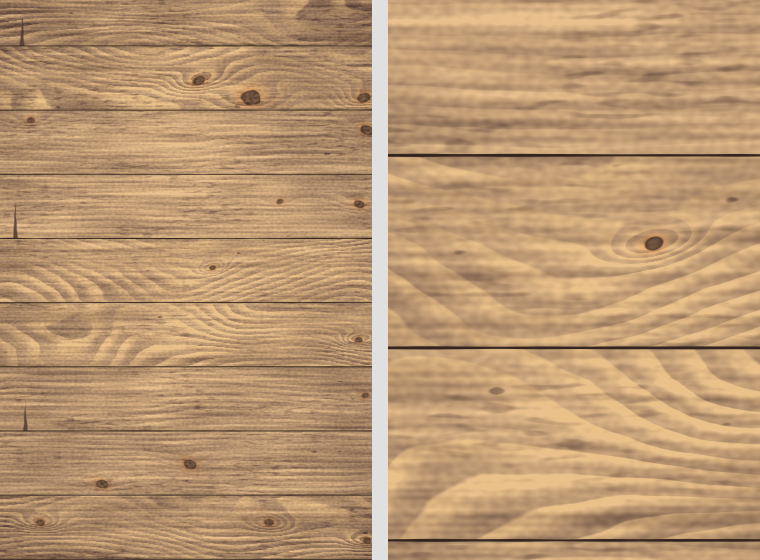
Left: the whole. Right: its middle third, enlarged.
Give the GLSL for this texture, as a Shadertoy shader.

```glsl
// Weathered horizontal wooden planks with flowing grain, knots, splits and thin dark seams.
#define PLANKS 8.727        // planks per canvas height
#define SEAM_OFFSET 0.011   // lowest seam, in plank heights
#define SEAM_WIDTH 0.0065   // half width of a seam, in plank heights
#define KNOT_CELL 1.2       // spacing of knot candidates
#define KNOT_CHANCE 0.42
#define KNOTTY_PLANK 7.0    // plank with the largest knots
#define BASE_TONE 0.80
#define VIGNETTE 0.80

const vec3 DARK_WOOD  = vec3(0.44, 0.33, 0.27);
const vec3 LIGHT_WOOD = vec3(0.87, 0.715, 0.53);
const vec3 AMBER      = vec3(0.66, 0.48, 0.32);
const vec3 KNOT_CORE  = vec3(0.38, 0.29, 0.23);
const vec3 SEAM_COLOR = vec3(0.20, 0.145, 0.12);

float hash(vec2 p) {
    vec3 a = fract(p.xyx * 0.1031);
    a += dot(a, a.yzx + 33.33);
    return fract((a.x + a.y) * a.z);
}

// Gradient noise, roughly -0.7 to 0.7
float corner(vec2 cell, vec2 f, vec2 o) {
    float a = 6.2832 * hash(cell + o);
    return dot(vec2(cos(a), sin(a)), f - o);
}
float noise(vec2 p) {
    vec2 c = floor(p), f = p - c;
    vec2 u = f * f * f * (f * (f * 6.0 - 15.0) + 10.0);
    return mix(mix(corner(c, f, vec2(0, 0)), corner(c, f, vec2(1, 0)), u.x),
               mix(corner(c, f, vec2(0, 1)), corner(c, f, vec2(1, 1)), u.x), u.y);
}

void mainImage(out vec4 fragColor, in vec2 fragCoord) {
    // Plank coordinates: x and v in plank heights
    vec2 uv = fragCoord / iResolution.xy;
    float px = PLANKS / iResolution.y;
    float x = fragCoord.x * px;
    float y = fragCoord.y * px - SEAM_OFFSET;
    float row = floor(y), v = y - row;
    vec2 q = vec2(x, v);
    vec2 s = q + vec2(37.0, 19.0) * (row + 3.0);

    // Straight grain (0) alternating with arched, figured grain (1)
    float figure = 0.5 + 0.5 * cos((row - 3.4) * 1.5708);
    float rings = v * mix(12.0, 6.0, figure)
                + noise(s * vec2(0.38, 0.9)) * mix(0.8, 9.0, figure)
                + noise(s * vec2(1.1, 3.0)) * mix(0.25, 0.6, figure)
                + noise(s * vec2(4.0, 9.0)) * 0.12;

    // Knots: bend the rings and collect masks for colouring
    float core = 0.0, halo = 0.0, hole = 0.0, rim = 0.0;
    float big = 1.0 - step(0.5, abs(row - KNOTTY_PLANK));
    for (int k = -2; k <= 2; k++) {
        vec2 id = vec2(floor(x / KNOT_CELL) + float(k), row + 11.0);
        if (hash(id * 1.7 + 5.3) > KNOT_CHANCE + 0.2 * big) continue;
        float size = hash(id + 41.7);
        vec2 center = vec2((id.x + 0.2 + 0.6 * hash(id + 7.1)) * KNOT_CELL,
                           0.15 + 0.7 * hash(id + 23.9));
        float r = mix(0.035, 0.08, size * size) + big * (0.03 + 0.06 * size);
        vec2 d = q - center;
        d.y += d.x * (size - 0.5) * 0.5;
        vec2 e = d * vec2(0.4, 1.0);
        rings += mix(1.2, 4.0, figure) * exp(-dot(e, e) / (6.0 * r * r));
        float dist = length(d * vec2(0.74, 1.0)) / r + 0.25 * noise(s * 9.0);
        float inside = 1.0 - smoothstep(1.0 - px / r, 1.0 + px / r, dist);
        core = max(core, inside);
        rim = max(rim, inside * smoothstep(0.55, 1.0, dist));
        halo = max(halo, exp(-1.8 * max(dist - 0.9, 0.0)));
        hole = max(hole, inside * step(0.94, hash(id + 63.1)));
    }

    // Growth lines: a narrow pale ridge with a sharp outer side
    float f = fract(rings);
    float ridge = smoothstep(0.20, 0.80, f) * (1.0 - smoothstep(0.90, 1.0, f));
    float fade = 1.0 - smoothstep(0.35, 0.9, fwidth(rings));
    float lineStrength = clamp(0.6 + 1.1 * noise(s * vec2(0.5, 2.0) + 90.0), 0.15, 1.0);

    // Tone: plank variation, stains, long fibres, pores and grit
    float tone = BASE_TONE + 0.08 * (hash(vec2(row + 5.0, 8.0)) - 0.5) - 0.04 * figure;
    tone += 0.28 * noise(s * vec2(0.6, 1.6) + 50.0);
    tone += 0.16 * noise(s * vec2(1.8, 5.0) + 70.0);
    tone += 0.34 * noise(s * vec2(0.35, 13.0));
    tone += 0.34 * noise(s * vec2(0.9, 28.0));
    tone += (ridge - 0.42) * fade * lineStrength * mix(0.22, 0.52, figure);
    float wear = smoothstep(-0.25, 0.35, noise(s * vec2(0.7, 2.5) + 130.0));
    tone -= 0.32 * wear * smoothstep(0.05, 0.45, noise(s * vec2(5.0, 27.0)));
    tone += 0.20 * noise(s * vec2(19.0, 28.0));
    tone -= 0.50 * smoothstep(0.52, 0.62, noise(s * vec2(5.0, 11.0) + 210.0));
    vec2 fromCenter = uv - 0.5;
    tone -= VIGNETTE * dot(fromCenter, fromCenter);
    vec3 color = mix(DARK_WOOD, LIGHT_WOOD, clamp(tone, -0.20, 1.10));
    color += vec3(0.010, 0.004, -0.015) * ridge * figure * fade;

    // Knot colours: amber surround, brown heart with cracks, a few fallen out
    color = mix(color, color * AMBER * 1.45, 0.5 * halo);
    vec3 heart = KNOT_CORE * (1.0 + 0.6 * noise(s * vec2(16.0, 24.0))) * (1.0 - 0.35 * rim);
    color = mix(color, heart, 0.85 * core);
    color = mix(color, SEAM_COLOR * 0.5, hole);

    // Tapered split near the left end of every third plank
    float rise = v / (0.35 + 0.25 * hash(vec2(row, 3.0)));
    float splitX = 0.12 + 0.28 * hash(vec2(row, 17.0)) + 0.015 * noise(s * 5.0);
    float splitWidth = 0.035 * (1.0 - rise);
    float split = 1.0 - smoothstep(-px, px, abs(x - splitX) - splitWidth);
    split *= step(rise, 1.0) * (1.0 - step(0.5, abs(mod(row, 3.0) - 2.0)));
    color = mix(color, SEAM_COLOR * 1.4, 0.8 * split);

    // Seams of slightly uneven width with a faint contact shade
    float edge = min(v, 1.0 - v);
    float ragged = SEAM_WIDTH * (1.0 + 0.6 * noise(vec2(x * 3.0, floor(y + 0.5) * 7.3)));
    color *= 1.0 - 0.12 * exp(-edge * 45.0);
    float seam = clamp((min(edge + 0.5 * px, ragged) - max(edge - 0.5 * px, -ragged)) / px, 0.0, 1.0);
    color = mix(color, SEAM_COLOR, seam);
    fragColor = vec4(clamp(color, 0.0, 1.0), 1.0);
}
```
